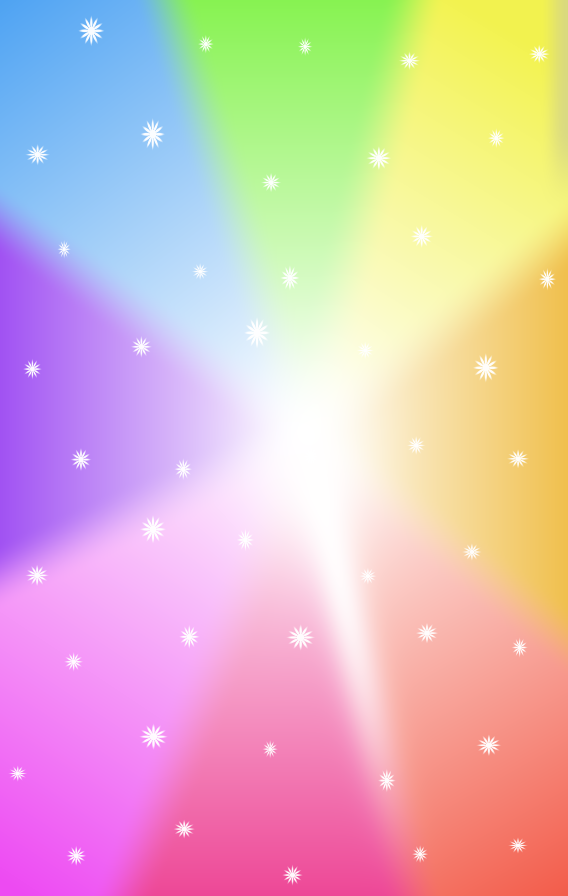
This background is drawn by a Shadertoy shader. Its source:

```glsl
const float PI = 3.14159265;

// Wedges run counter-clockwise, starting with the right-hand one
const vec3 tints[8] = vec3[8](
    vec3(0.94, 0.75, 0.30), vec3(0.95, 0.95, 0.31), vec3(0.53, 0.95, 0.32), vec3(0.31, 0.64, 0.95),
    vec3(0.63, 0.32, 0.95), vec3(0.93, 0.29, 0.95), vec3(0.93, 0.28, 0.59), vec3(0.95, 0.36, 0.29));
const float edges[9] = float[9](-38.5, 37.5, 76.0, 108.0, 145.0, 205.0, 248.5, 283.0, 321.5);
const vec2 fades[8] = vec2[8](
    vec2(3.42, 0.0), vec2(1.03, 1.71), vec2(0.0, 2.07), vec2(-1.02, 1.36),
    vec2(-2.93, 0.0), vec2(-0.92, -1.38), vec2(0.0, -1.94), vec2(0.83, -1.47));

vec3 hash3(vec2 cell) {
    vec3 h = fract(vec3(cell.xyx) * vec3(0.1031, 0.1030, 0.0973) + 0.17);
    h += dot(h, h.yxz + 33.33);
    return fract((h.xxy + h.yzz) * h.zyx);
}

// Soft-edged wedges, each fading to white along its own axis
vec3 colourWheel(vec2 p) {
    float angle = atan(p.y, p.x), radius = length(p);
    vec3 sum = vec3(0.0);
    float total = 0.0;
    for (int i = 0; i < 8; i++) {
        float middle = radians(edges[i] + edges[i + 1]) * 0.5;
        float halfWidth = radians(edges[i + 1] - edges[i]) * 0.5;
        float away = abs(mod(angle - middle + PI, 2.0 * PI) - PI);
        float weight = smoothstep(-0.035, 0.035, radius * (halfWidth - away));
        float strength = clamp(dot(p, fades[i]), 0.0, 1.0);
        sum += weight * mix(vec3(1.0), tints[i], strength);
        total += weight;
    }
    return sum / max(total, 0.001);
}

// Twelve slim petals around a small core; the outer radius is 1
float flower(vec2 q, float blur) {
    float sector = PI / 6.0;
    float angle = mod(atan(q.y, q.x) + sector * 0.5, sector) - sector * 0.5;
    vec2 petal = length(q) * vec2(cos(angle), sin(angle));
    float d = (length((petal - vec2(0.57, 0.0)) / vec2(0.43, 0.1)) - 1.0) * 0.1;
    d = min(d, length(q) - 0.33);
    return 1.0 - smoothstep(-blur, blur, d);
}

// Staggered, jittered grid of flowers
float flowers(vec2 uv, vec2 size) {
    vec2 grid = vec2(5.0, 9.0);
    vec2 home = floor(uv * grid);
    float cover = 0.0;
    for (int y = -1; y <= 1; y++)
    for (int x = -1; x <= 1; x++) {
        vec2 cell = home + vec2(x, y);
        if (any(lessThan(cell, vec2(0.0))) || any(greaterThanEqual(cell, grid))) continue;
        vec3 h = hash3(cell);
        vec2 offset = vec2(mix(0.68, 0.3, mod(cell.y, 2.0)), 0.42);
        offset += (h.xy - 0.5) * vec2(0.3, 0.55);
        vec2 q = (uv - (cell + offset) / grid) * size;
        float radius = mix(0.008, 0.017, h.z * h.z);
        vec2 squeeze = mix(vec2(0.7, 1.0), vec2(1.0, 0.85), fract(h.x * 7.0 + h.y * 5.0));
        cover = max(cover, flower(q / (radius * squeeze), 0.7 / (iResolution.y * radius)));
    }
    return cover;
}

void mainImage(out vec4 fragColor, in vec2 fragCoord) {
    vec2 uv = fragCoord / iResolution.xy;
    vec2 size = vec2(iResolution.x / iResolution.y, 1.0);
    vec2 p = (uv - vec2(0.539, 0.516)) * vec2(0.633, 1.0);
    vec3 colour = colourWheel(p);

    // Muted right edge near the top
    float muted = smoothstep(0.95, 1.0, uv.x) * smoothstep(0.76, 0.86, uv.y);
    colour = mix(colour, vec3(0.82, 0.82, 0.55), 0.75 * muted);

    // White heart and the streak falling from it
    vec2 heart = (p - vec2(0.008, -0.035)) / vec2(0.065, 0.11);
    colour = mix(colour, vec3(1.0), 0.85 * exp(-dot(heart, heart)));
    vec2 ray = vec2(0.22, -0.975);
    float along = dot(p, ray);
    float across = (p.x * ray.y - p.y * ray.x) / 0.026;
    float streak = exp(-across * across) * smoothstep(0.0, 0.08, along);
    colour = mix(colour, vec3(1.0), streak * 0.9 * (1.0 - smoothstep(0.14, 0.55, along)));

    colour = mix(colour, vec3(1.0), 0.96 * flowers(uv, size));
    fragColor = vec4(colour, 1.0);
}
```
